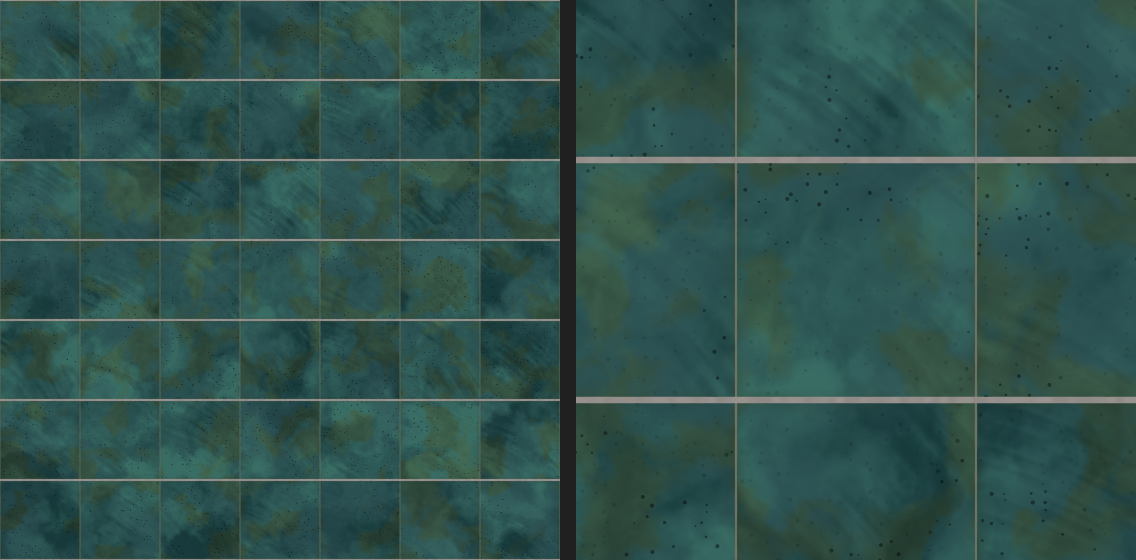
Left: the whole. Right: its middle third, enlarged.
A WebGL 1 fragment shader for this texture:

```glsl
precision highp float;
// Seven by seven hand-glazed teal tiles: each has its own tone, cloudy washes,
// olive stains, curved brush strokes and dark pinholes, all from seeded noise.
// Wide pale grout runs across, hairline joints run up.

uniform vec2 u_resolution;

const float TILES = 7.0;
const float ROW_GROUT = 0.0135;     // half widths, in tiles
const float COLUMN_GROUT = 0.0045;
const float TONE_SPREAD = 0.42;     // difference between tiles
const float WASH_CONTRAST = 1.5;
const float STROKE_DEPTH = 0.30;
const float STAIN_AMOUNT = 0.62;
const float PINHOLE_GRID = 24.0;
const float PINHOLE_SHARE = 0.22;

const vec3 DEEP = vec3(0.090, 0.225, 0.230);
const vec3 TEAL = vec3(0.165, 0.325, 0.320);
const vec3 LIGHT = vec3(0.225, 0.430, 0.395);
const vec3 SLATE = vec3(0.180, 0.315, 0.335);
const vec3 OLIVE = vec3(0.215, 0.300, 0.205);
const vec3 ROW_COLOR = vec3(0.580, 0.560, 0.545);
const vec3 COLUMN_COLOR = vec3(0.440, 0.450, 0.380);

float hash(vec2 p) {
  vec3 q = fract(p.xyx * vec3(0.1031, 0.1030, 0.0973));
  q += dot(q, q.yzx + 33.33);
  return fract((q.x + q.y) * q.z);
}

float noise(vec2 p) {
  vec2 i = floor(p), f = fract(p);
  f = f * f * (3.0 - 2.0 * f);
  return mix(mix(hash(i), hash(i + vec2(1.0, 0.0)), f.x),
             mix(hash(i + vec2(0.0, 1.0)), hash(i + 1.0), f.x), f.y);
}

float fbm(vec2 p) {
  float sum = 0.0, weight = 0.5;
  for (int i = 0; i < 5; i++) {
    sum += weight * noise(p);
    p = mat2(1.6, 1.2, -1.2, 1.6) * p + 7.3;
    weight *= 0.5;
  }
  return sum / 0.97;
}

// Bristle marks on arcs around a centre below and left of the tile.
float bristles(vec2 p, vec2 id) {
  vec2 arm = p + vec2(0.35 + 0.6 * hash(id + 3.1), 0.6 + 0.9 * hash(id + 8.7));
  vec2 polar = vec2(length(arm), atan(arm.y, arm.x));
  float broad = noise(polar * vec2(20.0, 5.0) + id * 5.0);
  float fine = noise(polar * vec2(48.0, 8.0) + id * 9.0);
  return 0.6 * broad + 0.4 * fine - 0.5;
}

// Cellular pinholes: one jittered dot in some of the cells.
float pinholes(vec2 p, float pixel) {
  vec2 cell = floor(p * PINHOLE_GRID);
  vec2 jitter = vec2(hash(cell + 4.3), hash(cell + 9.1)) * 0.6 + 0.2;
  float radius = mix(0.003, 0.009, hash(cell + 2.7));
  float d = length(fract(p * PINHOLE_GRID) - jitter) / PINHOLE_GRID;
  float dot_ = 1.0 - smoothstep(radius - 0.5 * pixel, radius + 0.5 * pixel, d);
  return dot_ * step(hash(cell), PINHOLE_SHARE);
}

// Share of the pixel that a line of the given half width covers.
float coverage(float d, float halfWidth, float pixel) {
  float lo = max(d - 0.5 * pixel, -halfWidth);
  float hi = min(d + 0.5 * pixel, halfWidth);
  return clamp((hi - lo) / pixel, 0.0, 1.0);
}

vec3 glaze(vec2 p, vec2 id, float pixel) {
  vec2 s = p + 40.0 * vec2(hash(id + 1.3), hash(id + 17.9));

  // Cloudy wash, broken up by brush strokes
  vec2 warp = vec2(fbm(s * 2.5), fbm(s * 2.5 + 19.0)) - 0.5;
  float wash = fbm(s * 2.0 + 1.6 * warp) - 0.5;
  float brushed = smoothstep(0.42, 0.70, noise(s * 2.3 + 70.0));
  wash += STROKE_DEPTH * brushed * bristles(p, id);
  float grain = fbm(s * 16.0) - 0.5;
  float tone = 0.5 + WASH_CONTRAST * wash + 0.22 * grain
             + TONE_SPREAD * (hash(id + 5.5) - 0.5);
  vec3 color = mix(DEEP, TEAL, smoothstep(0.0, 0.55, tone));
  color = mix(color, LIGHT, smoothstep(0.45, 1.0, tone));

  // Slate veil and olive stains
  color = mix(color, SLATE, 0.5 * smoothstep(0.42, 0.70, fbm(s * 1.7 + 51.0)));
  float stain = smoothstep(0.50, 0.68, fbm(s * 3.2 + warp + 33.0));
  color = mix(color, OLIVE * (0.75 + 0.5 * tone), STAIN_AMOUNT * stain);

  // Pinholes gather near stains; edges are slightly burnt
  float gather = 0.25 + 0.75 * smoothstep(0.42, 0.62, noise(s * 3.0 + 12.0));
  color *= 1.0 - 0.42 * gather * pinholes(s, pixel);
  vec2 side = min(p, 1.0 - p);
  float edge = exp(-45.0 * min(side.x, side.y)) * noise(s * 14.0);
  return mix(color, OLIVE * 0.8, 0.55 * edge);
}

void main() {
  vec2 grid = gl_FragCoord.xy / u_resolution * TILES;
  vec2 pixel = TILES / u_resolution;
  vec2 p = fract(grid);
  vec3 color = glaze(p, floor(grid), max(pixel.x, pixel.y));

  // Joints with slightly uneven edges
  vec2 joint = min(p, 1.0 - p);
  float uneven = 0.85 + 0.3 * noise(grid * 22.0);
  float column = coverage(joint.x, COLUMN_GROUT * uneven, pixel.x);
  float row = coverage(joint.y, ROW_GROUT * (0.9 + 0.1 * uneven), pixel.y);
  color = mix(color, COLUMN_COLOR, column);
  color = mix(color, ROW_COLOR * (0.96 + 0.08 * noise(grid * 30.0)), row);
  gl_FragColor = vec4(color, 1.0);
}
```
